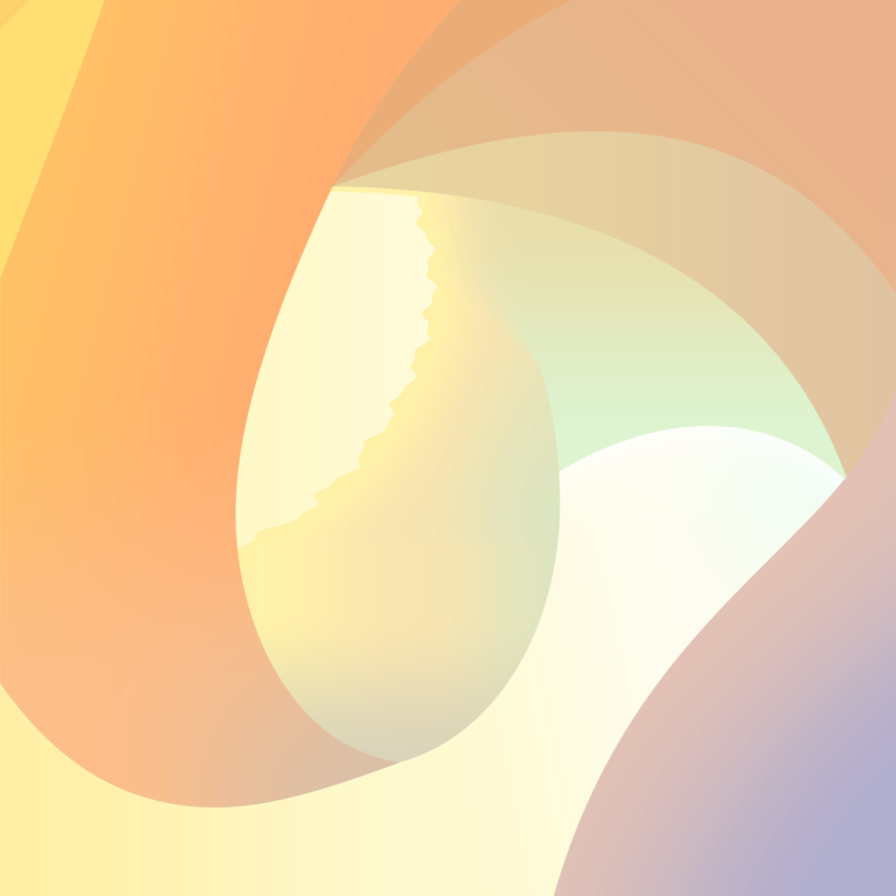
Reproduce this background procedurally as a three.js fragment shader.

```glsl
// Soft pastel abstract of folded ribbons, an open loop and a pale glow.
#define SOFT 0.0013
#define JAG_DEPTH 0.005
#define AMBER vec3(1.0, 0.76, 0.40)
#define CORAL vec3(1.0, 0.68, 0.44)
#define PEACH vec3(0.99, 0.75, 0.55)
#define LEMON vec3(1.0, 0.87, 0.45)
#define CREAM vec3(1.0, 0.98, 0.82)
#define MINT vec3(0.87, 0.955, 0.82)
#define SAND vec3(0.91, 0.83, 0.62)
#define ROSE vec3(0.89, 0.76, 0.71)
#define LILAC vec3(0.69, 0.68, 0.81)

varying vec2 vUv;

float bezier(vec4 k, float t) {
  float s = 1.0 - t;
  return dot(k, vec4(s * s * s, 3.0 * s * s * t, 3.0 * s * t * t, t * t * t));
}

float bezierSlope(vec4 k, float t) {
  float s = 1.0 - t;
  return 3.0 * dot(k.yzw - k.xyz, vec3(s * s, 2.0 * s * t, t * t));
}

// Signed distance above a cubic curve whose x rises along its length.
float above(vec2 p, vec4 xs, vec4 ys) {
  float t = 0.5;
  float halfStep = 0.25;
  for (int i = 0; i < 15; i++) {
    t += bezier(xs, t) < p.x ? halfStep : -halfStep;
    halfStep *= 0.5;
  }
  float slope = bezierSlope(ys, t) / max(bezierSlope(xs, t), 0.001);
  return (p.y - bezier(ys, t)) / sqrt(1.0 + slope * slope);
}

// Signed distance to the right of a curve whose y rises along its length.
float rightOf(vec2 p, vec4 ys, vec4 xs) {
  return above(p.yx, ys, xs);
}

float cover(float d) {
  return smoothstep(-SOFT, SOFT, d);
}

// Inner rim of the orange loop, from its base to the top edge.
float rimDistance(vec2 p) {
  if (p.y > 0.792)
    return rightOf(p, vec4(0.792, 0.863, 0.928, 1.0), vec4(0.371, 0.404, 0.449, 0.514));
  if (p.y > 0.427)
    return rightOf(p, vec4(0.427, 0.551, 0.694, 0.792), vec4(0.263, 0.263, 0.326, 0.371));
  return rightOf(p, vec4(0.150, 0.167, 0.303, 0.427), vec4(0.443, 0.326, 0.263, 0.263));
}

float undersideDistance(vec2 p) {
  if (p.x < 0.241)
    return above(p, vec4(0.0, 0.072, 0.156, 0.241), vec4(0.238, 0.134, 0.099, 0.099));
  return above(p, vec4(0.241, 0.313, 0.391, 0.449), vec4(0.099, 0.099, 0.130, 0.150));
}

float petalDistance(vec2 p) {
  if (p.y < 0.44)
    return rightOf(p, vec4(0.150, 0.180, 0.297, 0.440), vec4(0.449, 0.553, 0.625, 0.625));
  return rightOf(p, vec4(0.440, 0.499, 0.564, 0.629), vec4(0.625, 0.625, 0.615, 0.589));
}

vec3 petalColor(vec2 p, float fromJag) {
  vec3 c = mix(vec3(1.0, 0.95, 0.66), vec3(0.98, 0.90, 0.69), smoothstep(0.0, 0.07, fromJag));
  c = mix(c, vec3(0.90, 0.89, 0.72), smoothstep(0.04, 0.18, fromJag));
  c = mix(c, vec3(0.86, 0.895, 0.76), smoothstep(0.48, 0.65, p.x) * (1.0 - smoothstep(0.4, 0.65, p.y)));
  return mix(c, vec3(0.85, 0.83, 0.73), 1.0 - smoothstep(0.14, 0.32, p.y));
}

vec3 loopColor(vec2 p) {
  vec3 c = mix(AMBER, CORAL, smoothstep(0.05, 0.45, p.x + 0.25 * (1.0 - p.y)));
  c = mix(c, PEACH, 0.9 * (1.0 - smoothstep(0.2, 0.58, p.y)));
  float shade = smoothstep(0.1, 0.42, p.x) * (1.0 - smoothstep(0.1, 0.4, p.y));
  c = mix(c, vec3(0.85, 0.75, 0.66), shade);
  // Yellow facets in the corner
  float facet = rightOf(p, vec4(0.688, 0.78, 0.9, 1.0), vec4(0.0, 0.035, 0.082, 0.117));
  c = mix(c, LEMON, cover(-facet));
  return mix(c, vec3(0.99, 0.82, 0.42), cover((p.y - p.x - 0.967) * 0.707));
}

void main() {
  vec2 p = vUv;

  // Pale ground, yellow on the left and white on the right
  vec3 color = mix(vec3(1.0, 0.935, 0.65), CREAM, smoothstep(0.0, 0.52, p.x));
  color = mix(color, vec3(0.995, 0.99, 0.94), smoothstep(0.45, 0.78, p.x + 0.2 * (p.y - 0.3)));
  color = mix(color, vec3(0.94, 0.99, 0.95), smoothstep(0.25, 0.0, distance(p, vec2(0.95, 0.47))));

  // Green fan with a bright lower edge
  float fan = above(p, vec4(0.612, 0.710, 0.846, 0.944), vec4(0.466, 0.531, 0.557, 0.464));
  color = mix(color, vec3(1.0), 0.7 * exp(-abs(fan) * 35.0));
  vec3 fanColor = mix(MINT, vec3(0.91, 0.87, 0.67), smoothstep(0.5, 0.77, p.y));
  color = mix(color, fanColor, cover(fan));

  // Petal, melting into the fan at its top
  float jag = rightOf(p, vec4(0.389, 0.434, 0.622, 0.775), vec4(0.264, 0.391, 0.534, 0.462));
  float underside = cover(undersideDistance(p));
  float petalEdge = mix(SOFT, 0.11, smoothstep(0.58, 0.72, p.y));
  float petal = 1.0 - smoothstep(-petalEdge, SOFT, petalDistance(p));
  color = mix(color, petalColor(p, max(jag, 0.0)), petal * underside);

  // Bright opening with a ragged side
  float lip = above(p, vec4(0.371, 0.638, 0.859, 0.944), vec4(0.792, 0.788, 0.701, 0.469));
  float ragged = jag + JAG_DEPTH * (sin(p.y * 128.0) + 0.45 * sin(p.y * 310.0 + 1.0));
  vec3 opening = mix(vec3(1.0, 0.975, 0.79), vec3(1.0, 0.98, 0.85), smoothstep(0.28, 0.48, p.x));
  color = mix(color, opening, cover(-ragged) * cover(-lip - 0.006) * cover(p.y - 0.388));

  // Overlapping tan folds
  color = mix(color, mix(SAND, vec3(0.88, 0.77, 0.63), smoothstep(0.45, 1.0, p.x)), cover(lip));
  float fold = above(p, vec4(0.371, 0.625, 0.846, 1.0), vec4(0.792, 0.883, 0.896, 0.672));
  vec3 foldColor = mix(vec3(0.89, 0.74, 0.54), vec3(0.92, 0.69, 0.55), smoothstep(1.1, 2.0, p.x + p.y));
  color = mix(color, foldColor, cover(fold));
  float crest = above(p, vec4(0.371, 0.449, 0.534, 0.638), vec4(0.792, 0.876, 0.948, 1.0));
  color = mix(color, vec3(0.92, 0.68, 0.47), cover(crest));

  // Orange loop, then the lilac slope
  color = mix(color, loopColor(p), cover(-rimDistance(p)) * underside);
  float slope = rightOf(p, vec4(0.0, 0.323, 0.388, 0.564), vec4(0.618, 0.710, 0.938, 1.0));
  float depth = smoothstep(0.0, 0.36, slope + 0.1 * (0.5 - p.y));
  color = mix(color, mix(ROSE, LILAC, depth), cover(slope));

  gl_FragColor = vec4(color, 1.0);
}
```
